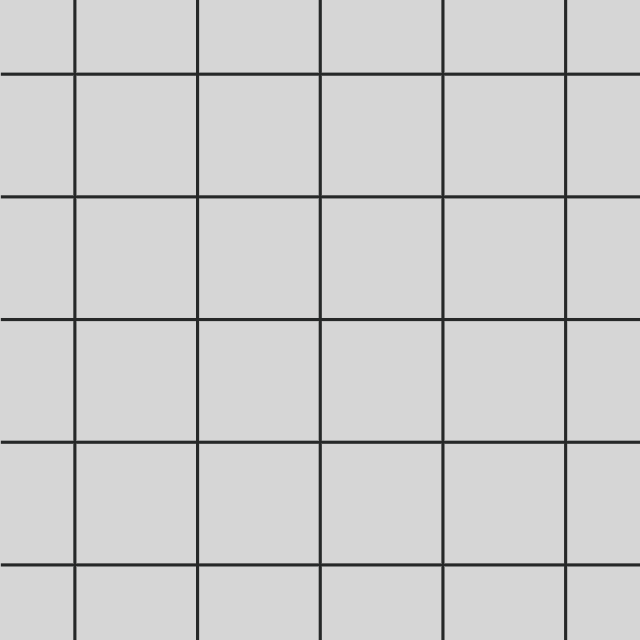
A WebGL 2 fragment shader for this pattern:

```glsl
#version 300 es
precision highp float;

uniform vec2 u_resolution;
out vec4 fragColor;

// Distance to the nearest line of an evenly spaced family
float lineDistance(float coord, float offset, float spacing) {
    return abs(fract((coord - offset) / spacing + 0.5) - 0.5) * spacing;
}

// Antialiased coverage of a line with the given width
float lineCoverage(float dist, float width, float pixel) {
    return clamp((0.5 * width - dist) / pixel + 0.5, 0.0, 1.0);
}

void main() {
    vec2 uv = gl_FragCoord.xy / u_resolution;
    vec2 pixel = 1.0 / u_resolution;

    vec3 paperGray = vec3(0.84);
    vec3 lineGray = vec3(0.15, 0.155, 0.155);

    // Five vertical and five horizontal rules
    float spacing = 0.1917;
    float vertical = lineCoverage(lineDistance(uv.x, 0.5004, spacing), 0.0049, pixel.x);
    float horizontal = lineCoverage(lineDistance(uv.y, 0.5007, spacing), 0.0049, pixel.y);

    // Horizontal rules start just inside the left edge
    horizontal *= clamp((uv.x - 0.0013) / pixel.x + 0.5, 0.0, 1.0);

    fragColor = vec4(mix(paperGray, lineGray, max(vertical, horizontal)), 1.0);
}
```
